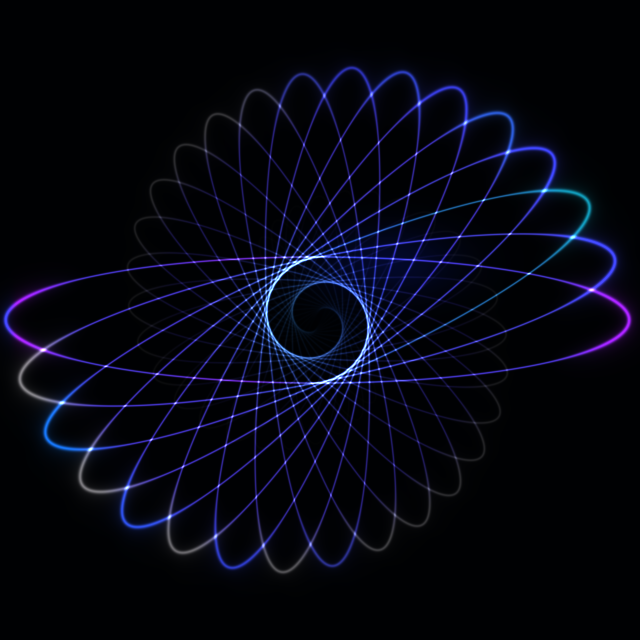
A WebGL 2 fragment shader for this background:

```glsl
#version 300 es
precision highp float;
// Luminous fan of shrinking, turning ellipses whose waists wind into a double spiral.

uniform vec2 u_resolution;
out vec4 outColor;

const int   ELLIPSES   = 37;
const vec2  CENTER     = vec2(0.496, 0.5);
const vec2  SEMI_AXES  = vec2(0.487, 0.0985);  // of the widest ellipse
const float TURN       = 0.2042;               // radians per ellipse
const float SHRINK     = 0.0262;               // share of size lost per ellipse
const float LINE_WIDTH = 0.0015;
const float TIP_WIDTH  = 0.0032;
const float GLOW_WIDTH = 0.009;
const float CORE_SIZE  = 0.11;
const float OUTER_FADE = 11.0;                 // ellipses until the tips dim
const float INNER_FADE = 17.0;                 // ellipses until the waists dim

const vec3 BACKDROP = vec3(0.0, 0.004, 0.010);
const vec3 INDIGO   = vec3(0.30, 0.23, 0.90);
const vec3 BLUE     = vec3(0.24, 0.26, 0.98);
const vec3 AZURE    = vec3(0.08, 0.42, 0.88);
const vec3 TEAL     = vec3(0.06, 0.55, 0.65);
const vec3 VIOLET   = vec3(0.62, 0.12, 0.96);
const vec3 GREY     = vec3(0.46, 0.45, 0.46);
const vec3 SPARK    = vec3(0.80, 0.95, 1.0);

float gauss(float x) { return exp(-x * x); }

// Approximate signed distance to an ellipse at the origin
float ellipseDistance(vec2 p, vec2 axes) {
  float k0 = length(p / axes);
  float k1 = length(p / (axes * axes));
  return k0 * (k0 - 1.0) / max(k1, 1e-4);
}

// Colour of ellipse n at its tip; side is -1 to 1 along the long axis
vec3 tipColor(float n, float side) {
  if (n < 0.5) return mix(VIOLET, BLUE, smoothstep(0.96, 1.0, -side));
  bool odd = mod(n, 2.0) > 0.5;
  vec3 cool = mix(BLUE, side > 0.0 ? TEAL : AZURE, exp(-abs(n - 2.0) * 0.5));
  vec3 tint = odd ? (side > 0.0 ? BLUE : GREY) : cool;
  return mix(tint, GREY, smoothstep(7.5, 9.5, n));
}

// Colour along the whole ellipse, cooler towards the waist
vec3 strokeColor(float n, float side, float tip, float core, vec2 p) {
  float teal = gauss((n - 2.0) / 0.7) * smoothstep(-0.2, 0.6, side);
  vec3 body = mix(INDIGO, TEAL, 0.7 * teal);
  vec3 waist = mix(TEAL, AZURE, smoothstep(-0.08, 0.06, p.x));
  body = mix(body, waist, 0.75 * core);
  if (n < 0.5) body = mix(body, VIOLET, 0.6 * gauss((side + 0.25) / 0.2));
  return mix(body, tipColor(n, side), tip);
}

void main() {
  float unit = min(u_resolution.x, u_resolution.y);
  vec2 p = (gl_FragCoord.xy - 0.5 * u_resolution) / unit + 0.5 - CENTER;
  float pixel = 1.0 / unit;
  float radius = length(p);
  float core = gauss(radius / CORE_SIZE);

  vec3 color = BACKDROP;
  float total = 0.0;
  float squares = 0.0;

  for (int i = 0; i < ELLIPSES; i++) {
    float n = float(i);
    float angle = n * TURN;
    float c = cos(angle), s = sin(angle);
    vec2 q = vec2(c * p.x + s * p.y, c * p.y - s * p.x);
    vec2 axes = SEMI_AXES * (1.0 - SHRINK * n);
    float side = clamp(q.x / axes.x, -1.0, 1.0);
    float d = abs(ellipseDistance(q, axes));

    // Brightness falls with each ellipse, sooner outside than at the waist
    float outer = gauss(n / OUTER_FADE);
    float fade = mix(outer, gauss(n / INNER_FADE), core);
    float tip = smoothstep(0.72, 0.97, abs(side));
    float width = mix(LINE_WIDTH, TIP_WIDTH, tip * outer);
    width = max(width, 0.7 * pixel);

    float stroke = fade * gauss(d / width);
    float glow = 0.3 * outer * outer * tip * exp(-d / GLOW_WIDTH);
    vec3 tint = strokeColor(n, side, tip, core, p);
    color += tint * (0.85 * stroke + glow);
    total += stroke;
    squares += stroke * stroke;
  }

  // White sparks where strokes cross, merging into the bright spiral
  float crossing = max(total * total - squares, 0.0);
  color += SPARK * (1.0 - exp(-0.38 * crossing));

  // Soft blue haze beside the core
  vec2 haze = (p - vec2(0.11, 0.09)) / vec2(0.11, 0.055);
  color += vec3(0.01, 0.03, 0.16) * exp(-dot(haze, haze));

  outColor = vec4(min(color, 1.0), 1.0);
}
```
